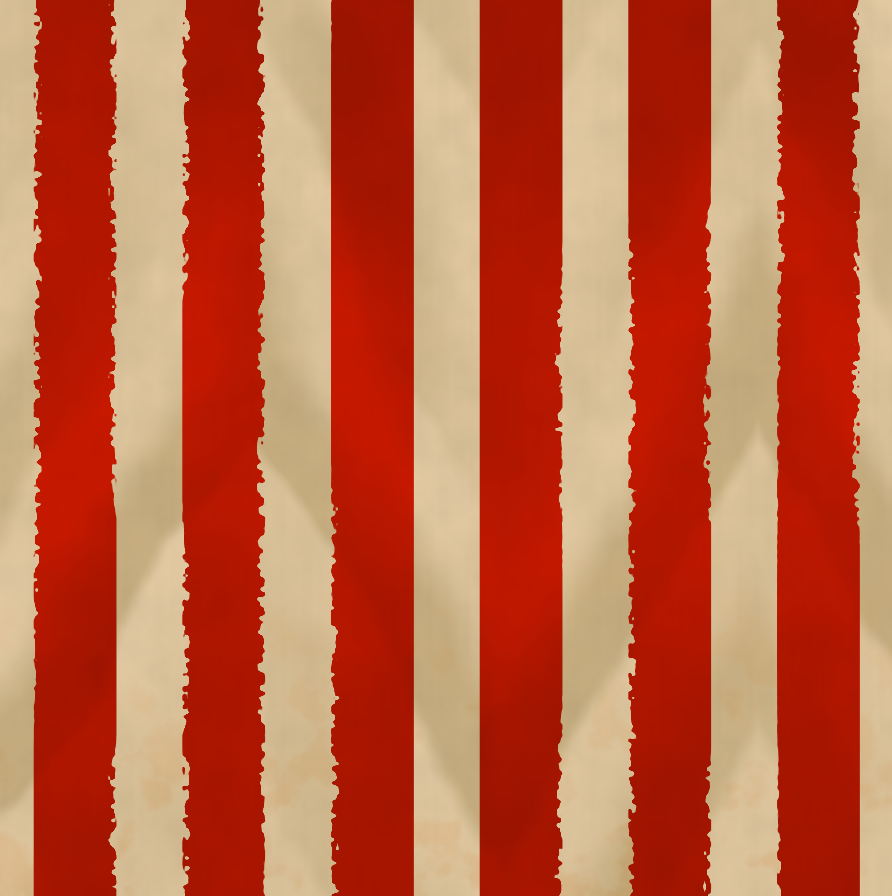
A Shadertoy shader for this pattern:

```glsl
#define REPEATS 6.0
#define RED_WIDTH 0.557
#define RED_CENTRE 0.505
#define WEAR_DEPTH 0.055
#define WEAR_GRAIN 190.0
#define FOLD_SPACING 0.37
#define FOLD_SLOPE 1.75
#define CREAM_LIT vec3(0.870, 0.775, 0.625)
#define CREAM_SHADE vec3(0.765, 0.670, 0.495)
#define RED_LIT vec3(0.770, 0.095, 0.000)
#define RED_SHADE vec3(0.610, 0.078, 0.000)

float hash(vec2 p) {
    vec3 q = fract(p.xyx * 0.1031);
    q += dot(q, q.yzx + 33.33);
    return fract((q.x + q.y) * q.z);
}

float noise(vec2 p) {
    vec2 i = floor(p), f = fract(p);
    f = f * f * (3.0 - 2.0 * f);
    return mix(mix(hash(i), hash(i + vec2(1, 0)), f.x),
               mix(hash(i + vec2(0, 1)), hash(i + vec2(1, 1)), f.x), f.y);
}

float fbm(vec2 p) {
    float sum = 0.0, amp = 0.5;
    for (int i = 0; i < 5; i++) {
        sum += amp * noise(p);
        p = mat2(1.6, 1.2, -1.2, 1.6) * p + 17.3;
        amp *= 0.5;
    }
    return sum;
}

// Height above a zigzag crease that hangs across the cloth
float foldHeight(vec2 uv) {
    float crease = 0.66 - FOLD_SLOPE * abs(0.285 - abs(uv.x - 0.565));
    return uv.y - crease + 0.22 * (fbm(uv * 3.5) - 0.5);
}

// Soft shadow bands parallel to the crease, each of its own strength
float foldShadow(vec2 uv, float height) {
    float t = height / FOLD_SPACING + 0.5;
    float band = floor(t);
    float b = fract(t) - 0.5;
    float shadow = smoothstep(-0.36, -0.22, b) * (1.0 - smoothstep(0.02, 0.42, b));
    float strength = band == 0.0 ? 0.95 : 0.8 * noise(vec2(band * 9.0, uv.x * 5.0));
    return shadow * strength;
}

// Depth of the chips bitten out of a painted edge, in stripe units
float edgeWear(vec2 uv, float edge) {
    float worn = smoothstep(0.32, 0.52, noise(vec2(edge * 17.0 + 5.0, uv.y * 3.5)));
    worn *= smoothstep(0.07, 0.09, abs(uv.x - 0.5));
    float grain = 0.6 * noise(uv * WEAR_GRAIN) + 0.4 * noise(uv * WEAR_GRAIN * 0.45 + 31.0);
    return WEAR_DEPTH * worn * smoothstep(0.25, 0.9, grain);
}

void mainImage(out vec4 fragColor, in vec2 fragCoord) {
    vec2 uv = fragCoord / iResolution.xy;

    // Stripe coverage
    float x = uv.x * REPEATS;
    float offset = fract(x) - RED_CENTRE;
    float inside = 0.5 * RED_WIDTH - abs(offset);
    float edge = 2.0 * floor(x) + step(0.0, offset);
    float soft = 0.6 * REPEATS / iResolution.x;
    float paint = smoothstep(-soft, soft, inside - edgeWear(uv, edge));

    // Folds and mottling shared by both colours
    float height = foldHeight(uv);
    float shadow = foldShadow(uv, height);
    float cloud = fbm(uv * 6.0 + 3.0) - 0.48;
    float mottle = fbm(uv * 28.0 + 11.0) - 0.48;
    float brush = noise(uv * vec2(170.0, 9.0)) - 0.5;

    // Aged cream cloth, warmer toward the bottom
    float creamShade = clamp(shadow + 0.12 + 0.6 * cloud, 0.0, 1.0);
    vec3 cream = mix(CREAM_LIT, CREAM_SHADE, creamShade);
    cream *= 1.0 + 0.07 * mottle + 0.012 * brush;
    float stain = smoothstep(0.02, 0.25, mottle + 0.4 * cloud) * (1.0 - smoothstep(0.0, 0.5, uv.y));
    cream -= stain * vec3(0.02, 0.05, 0.07);

    // Red paint, brightest on the lit side of the crease
    float glow = exp(-pow((height - 0.14) / 0.16, 2.0));
    float middle = smoothstep(0.0, 0.45, uv.y) * (1.0 - smoothstep(0.6, 0.95, uv.y));
    float redLight = 0.2 + 0.4 * middle + 0.42 * glow * middle - 0.25 * shadow + 0.7 * cloud;
    vec3 red = mix(RED_SHADE, RED_LIT, clamp(redLight, 0.0, 1.0));
    red *= 1.0 + 0.05 * mottle + 0.012 * brush;

    fragColor = vec4(mix(cream, red, paint), 1.0);
}
```
